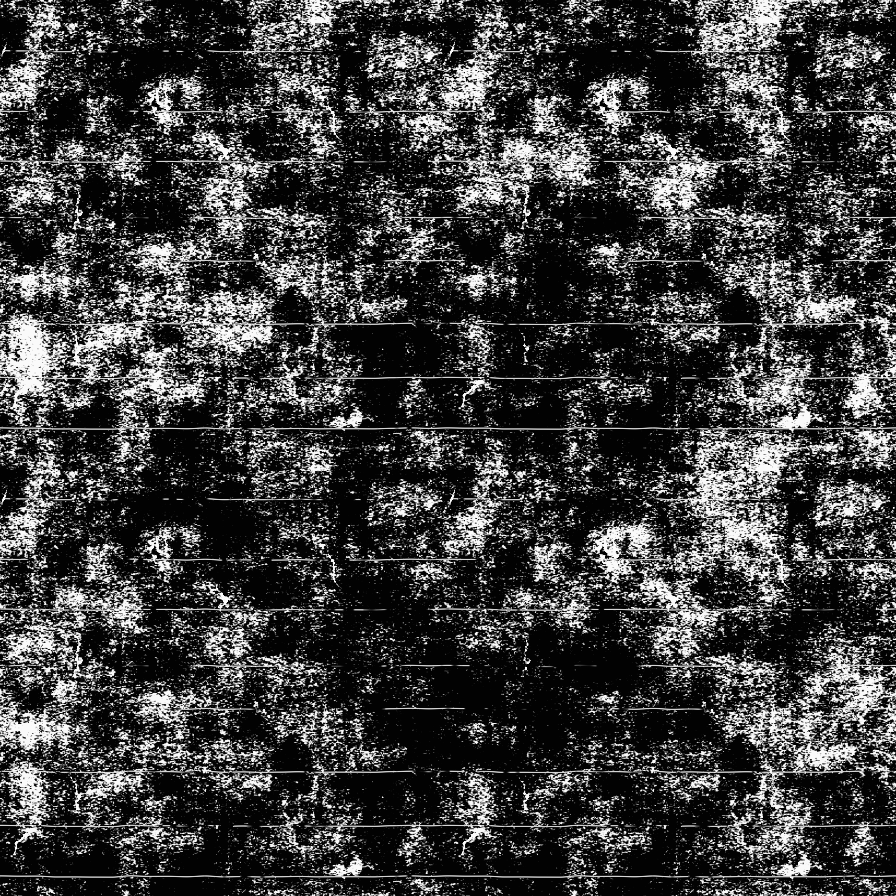
This texture is drawn by a WebGL 2 fragment shader. Its source:

```glsl
#version 300 es
precision highp float;

#define TILES 2.0
#define PLANKS 8
#define CRACKS 8
#define THRESHOLD 0.145
#define SOFTNESS 0.10
#define CLUMP_AMOUNT 0.90
#define CLOUD_AMOUNT 0.55
#define STREAK_AMOUNT 0.20
#define SEAM_HALF_WIDTH 0.0007
#define SPLASH_CENTRE vec2(0.79, 0.062)

uniform vec2 u_resolution;
out vec4 fragColor;

float hash(vec2 cell, float seed) {
    uvec3 v = uvec3(ivec3(cell, seed)) * 1664525u + 1013904223u;
    v.x += v.y * v.z; v.y += v.z * v.x; v.z += v.x * v.y;
    v ^= v >> 16u;
    v.x += v.y * v.z;
    return float(v.x >> 8u) / 16777216.0;
}

// Centred value noise that repeats over the unit square.
float tileNoise(vec2 p, vec2 cells, float seed) {
    p *= cells;
    vec2 i = floor(p), f = p - i;
    f = f * f * (3.0 - 2.0 * f);
    vec2 a = mod(i, cells), b = mod(i + 1.0, cells);
    float low = mix(hash(a, seed), hash(vec2(b.x, a.y), seed), f.x);
    float high = mix(hash(vec2(a.x, b.y), seed), hash(b, seed), f.x);
    return mix(low, high, f.y) - 0.5;
}

float fbm(vec2 p, vec2 cells, float seed) {
    float sum = 0.0, weight = 1.0, total = 0.0;
    for (int i = 0; i < 4; i++) {
        sum += weight * tileNoise(p, cells, seed + float(i));
        total += weight;
        weight *= 0.62;
        cells *= 2.0;
    }
    return sum / total;
}

float grain(vec2 t) {
    return 0.55 * tileNoise(t, vec2(190.0, 400.0), 3.0)
         + 0.45 * tileNoise(t, vec2(410.0, 520.0), 4.0);
}

vec2 wrapped(vec2 d) { return fract(d + 0.5) - 0.5; }

// Broken bright seams; x: line cover, y: density shift of the plank.
vec2 planks(vec2 t, float pixel) {
    float line = 0.0, shade = 0.0, nearest = 1.0, tone = 0.0;
    float wobble = 0.003 * tileNoise(t, vec2(24.0, 1.0), 11.0);
    for (int i = 0; i < PLANKS; i++) {
        float id = float(i);
        float seamY = (id + 0.35 * hash(vec2(id, 2.0), 12.0)) / float(PLANKS);
        float above = fract(t.y - seamY);
        if (above < nearest) {
            nearest = above;
            tone = hash(vec2(id, 5.0), 13.0) - 0.5;
        }
        float d = abs(wrapped(vec2(t.y - seamY + wobble)).x) / TILES;
        float wear = tileNoise(t, vec2(9.0, 1.0), 20.0 + id)
                   + 0.9 * tileNoise(t, vec2(70.0, 1.0), 40.0 + id)
                   + 0.5 * hash(vec2(id, 7.0), 14.0);
        float cover = 1.0 - smoothstep(-0.5, 0.5, (d - SEAM_HALF_WIDTH) / pixel);
        line = max(line, cover * smoothstep(-0.05, 0.25, wear));
        shade += exp(-d / 0.005);
    }
    return vec2(line, 0.09 * tone - 0.04 * shade);
}

// Short crooked upright cracks and one ragged sideways splash.
float damage(vec2 t) {
    vec2 bend = vec2(fbm(t, vec2(18.0), 60.0), fbm(t, vec2(22.0), 65.0));
    float boost = 0.0;
    for (int i = 0; i < CRACKS; i++) {
        float id = float(i);
        vec2 centre = vec2(hash(vec2(id, 1.0), 70.0), hash(vec2(id, 2.0), 71.0));
        vec2 q = wrapped(t - centre);
        float reach = mix(0.025, 0.065, hash(vec2(id, 3.0), 72.0));
        q.x += 0.09 * bend.x + q.y * (hash(vec2(id, 4.0), 73.0) - 0.5);
        float taper = 1.0 - smoothstep(0.3, 1.0, abs(q.y) / reach);
        boost = max(boost, 0.42 * taper * (1.0 - smoothstep(0.001, 0.006, abs(q.x))));
    }
    vec2 s = wrapped(t - SPLASH_CENTRE);
    float hollow = exp(-s.y * s.y / 0.0015);
    s = (s + vec2(0.08, 0.045) * bend) / vec2(0.085, 0.018);
    return max(boost, 0.65 * (1.0 - smoothstep(0.25, 1.0, length(s)))) - 0.09 * hollow;
}

void main() {
    vec2 uv = gl_FragCoord.xy / u_resolution;
    float pixel = 1.0 / u_resolution.y;
    vec2 t = uv * TILES;

    // Broad wear across the canvas, then clumps and streaks in each tile.
    float density = CLOUD_AMOUNT * fbm(uv, vec2(4.0, 5.0), 80.0);
    density += 0.045 * cos(6.2832 * (uv.x - 0.03)) + 0.09 * (uv.y - 0.5);
    density += CLUMP_AMOUNT * fbm(t, vec2(14.0, 16.0), 85.0);
    density += STREAK_AMOUNT * tileNoise(t, vec2(80.0, 14.0), 90.0);
    density += STREAK_AMOUNT * tileNoise(t, vec2(18.0, 110.0), 91.0);
    vec2 boards = planks(t, pixel);
    density += boards.y + damage(t);

    // Average the fine grain over the pixel.
    float white = 0.0;
    for (int k = 0; k < 9; k++) {
        vec2 offset = (vec2(k % 3, k / 3) - 1.0) / 3.0;
        float level = density + grain((gl_FragCoord.xy + offset) / u_resolution * TILES);
        white += smoothstep(-SOFTNESS, SOFTNESS, level - THRESHOLD) / 9.0;
    }
    white = max(white, 0.85 * boards.x);
    fragColor = vec4(vec3(mix(0.008, 0.98, white)), 1.0);
}
```
